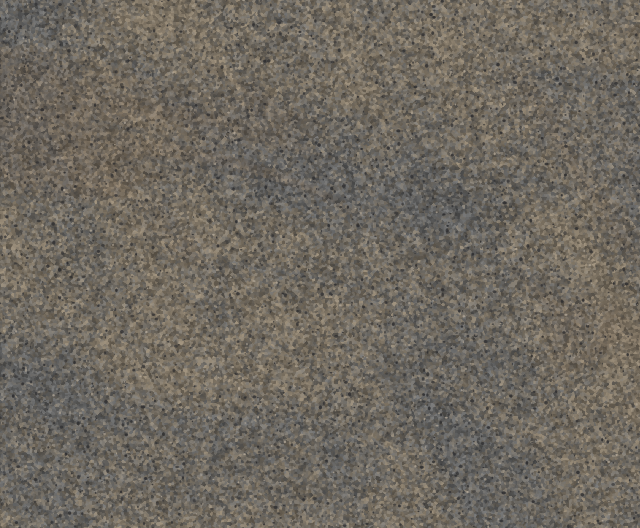
A WebGL 1 fragment shader for this texture:

```glsl
precision highp float;
// Weathered sandy stone: fine warm and cool grains, dark pits and pale flecks.
// Warped layered sines make the slanting stains; soft cellular noise makes
// the grains, and scattered discs make the pits and flecks.
uniform vec2 u_resolution;

// Colours
const vec3 WARM_SAND  = vec3(0.492, 0.451, 0.388);
const vec3 COOL_SLATE = vec3(0.372, 0.374, 0.374);
const vec3 RUST       = vec3(0.430, 0.370, 0.305);
const vec3 PIT        = vec3(0.170, 0.170, 0.180);
const vec3 FLECK      = vec3(0.720, 0.675, 0.610);

// Sizes, in cells per canvas height
const float FINE_GRAINS   = 195.0;
const float COARSE_GRAINS = 92.0;
const float PIT_CELLS     = 78.0;
const float FLECK_CELLS   = 62.0;

// Stains
const vec2  STREAK_DIR    = vec2(0.80, -0.60);
const vec2  STREAK_FREQ   = vec2(5.0, 9.5);
const float STAIN_MEAN    = 0.56;
const float STAIN_DEPTH   = 0.62;

// Grain contrast
const float FINE_TONE   = 0.44;
const float COARSE_TONE = 0.22;
const float HUE_SPREAD  = 0.75;
const float GRAIN_SHARPNESS = 13.0;

vec3 hash3(vec2 cell) {
  vec3 h = fract(cell.xyx * vec3(0.1031, 0.1030, 0.0973));
  h += dot(h, h.yxz + 33.33);
  return fract((h.xxy + h.yzz) * h.zyx);
}

// Layered sines, bent a little more at each octave
float stain(vec2 q) {
  float sum = 0.0;
  float amp = 0.5;
  mat2 turn = mat2(0.955, 0.296, -0.296, 0.955);
  for (int i = 0; i < 7; i++) {
    float shift = 1.7 * float(i);
    q += 0.65 * sin(q.yx * 1.3 + vec2(shift, 2.1 - shift));
    sum += amp * sin(q.x + shift) * sin(q.y + 0.8);
    q = turn * q * 1.8 + vec2(3.7, 1.9);
    amp *= 0.64;
  }
  return sum;
}

// Soft cellular noise: x is tone and y is hue, both centred on zero
vec2 grains(vec2 q) {
  vec2 base = floor(q);
  vec2 sum = vec2(0.0);
  float total = 0.0;
  for (int j = -1; j <= 1; j++) {
    for (int i = -1; i <= 1; i++) {
      vec2 cell = base + vec2(float(i), float(j));
      vec3 h = hash3(cell);
      vec2 away = cell + h.xy - q;
      float weight = exp(-GRAIN_SHARPNESS * dot(away, away));
      sum += weight * vec2(h.z, hash3(cell + 71.0).x);
      total += weight;
    }
  }
  return sum / max(total, 1e-6) - 0.5;
}

// Coverage of scattered, slightly oval spots; radii are in cells
float spots(vec2 p, float freq, float chance, float smallest, float largest) {
  vec2 q = p * freq;
  vec2 base = floor(q);
  float blur = 0.7 * freq / u_resolution.y;
  float cover = 0.0;
  for (int j = -1; j <= 1; j++) {
    for (int i = -1; i <= 1; i++) {
      vec2 cell = base + vec2(float(i), float(j));
      vec3 place = hash3(cell + 17.0);
      vec3 form = hash3(cell + 203.0);
      vec2 away = q - cell - place.xy;
      away *= vec2(0.8 + 0.4 * form.x, 1.2 - 0.4 * form.x);
      float radius = mix(smallest, largest, form.y * form.y);
      float disc = 1.0 - smoothstep(radius - blur, radius + blur, length(away));
      cover = max(cover, disc * step(place.z, chance) * (0.55 + 0.45 * form.z));
    }
  }
  return cover;
}

void main() {
  vec2 p = gl_FragCoord.xy / u_resolution.y;

  // Slanting stains and faint rusty areas
  vec2 along = vec2(dot(p, STREAK_DIR), dot(p, vec2(-STREAK_DIR.y, STREAK_DIR.x)));
  float cloud = STAIN_MEAN + STAIN_DEPTH * stain(along * STREAK_FREQ + 4.3);
  float rust = smoothstep(0.15, 0.6, stain(along * STREAK_FREQ * 0.7 + 21.0));

  // Grain tone and hue
  vec2 fine = grains(p * FINE_GRAINS);
  vec2 coarse = grains(p * COARSE_GRAINS + 37.0);
  float warmth = clamp(cloud + HUE_SPREAD * (fine.y + 0.5 * coarse.y), 0.0, 1.0);
  vec3 color = mix(COOL_SLATE, WARM_SAND, warmth);
  color = mix(color, RUST, 0.3 * rust);
  color *= 1.0 + FINE_TONE * fine.x + COARSE_TONE * coarse.x;

  // Pits and flecks
  float pitChance = mix(0.36, 0.22, clamp(cloud, 0.0, 1.0));
  color = mix(color, PIT, 0.85 * spots(p, PIT_CELLS, pitChance, 0.10, 0.27));
  color = mix(color, FLECK, 0.8 * spots(p + 5.0, FLECK_CELLS, 0.09, 0.07, 0.15));

  gl_FragColor = vec4(color, 1.0);
}
```
